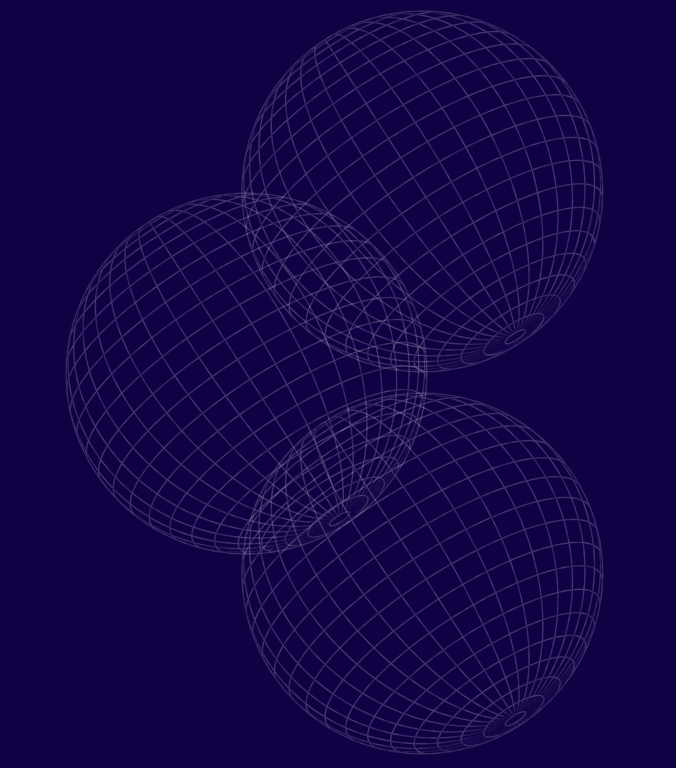
Write a Shadertoy shader that draws this background.

```glsl
const float PI = 3.14159265;

float hash(vec2 p) {
    return fract(sin(dot(p, vec2(127.1, 311.7))) * 43758.5453);
}

float noise(vec2 p) {
    vec2 i = floor(p);
    vec2 f = fract(p);
    f = f * f * (3.0 - 2.0 * f);
    return mix(mix(hash(i), hash(i + vec2(1, 0)), f.x),
               mix(hash(i + vec2(0, 1)), hash(i + vec2(1, 1)), f.x), f.y);
}

// Coverage of a thin soft line at a given distance, in canvas heights
float stroke(float dist) {
    float pixel = 1.0 / iResolution.y;
    return 1.0 - smoothstep(0.0, 0.0004 + 1.05 * pixel, abs(dist));
}

// Lines at whole values of a coordinate, thinned out where they crowd
float gridLines(float coord, float slope) {
    float spacing = 1.0 / max(slope, 0.001);
    float dist = (fract(coord + 0.5) - 0.5) * spacing;
    return stroke(dist) * smoothstep(0.0, 0.008, spacing);
}

// Front half of a tilted wire globe
float wireGlobe(vec2 p, vec2 center, float radius) {
    vec2 q = (p - center) / radius;
    float rim = stroke((length(q) - 1.0) * radius) * 0.9;
    float depth2 = 1.0 - dot(q, q);
    if (depth2 <= 0.0) return rim;
    vec3 n = vec3(q, sqrt(depth2));

    // Globe frame: pole axis and two equator directions
    vec3 pole = normalize(vec3(0.517, -0.807, 0.285));
    vec3 side = normalize(cross(pole, vec3(0.0, 0.0, 1.0)));
    vec3 front = cross(side, pole);
    float h = dot(n, pole);
    float x = dot(n, front);
    float y = dot(n, side);

    // Screen gradients of the frame coordinates
    vec2 lean = q / max(n.z, 0.01);
    vec2 gradH = pole.xy - pole.z * lean;
    vec2 gradX = front.xy - front.z * lean;
    vec2 gradY = side.xy - side.z * lean;
    float ring2 = max(x * x + y * y, 0.0001);

    // 24 parallel bands from pole to pole, 36 meridians around
    float latRate = 24.0 / PI;
    float lonRate = 18.0 / PI;
    float latSlope = length(gradH) / sqrt(ring2) * latRate / radius;
    float lonSlope = length(x * gradY - y * gradX) / ring2 * lonRate / radius;
    float parallels = gridLines(acos(clamp(h, -1.0, 1.0)) * latRate + 0.5, latSlope);
    float meridians = gridLines(atan(y, x) * lonRate, lonSlope);
    return max(rim, max(parallels, meridians));
}

void mainImage(out vec4 fragColor, in vec2 fragCoord) {
    // Canvas heights, centered across the width
    vec2 p = (fragCoord - vec2(0.5 * iResolution.x, 0.0)) / iResolution.y;
    vec3 color = vec3(0.07, 0.0, 0.27);

    // Uneven ink along the lines
    float ink = mix(0.13, 0.24, noise(p * 160.0));

    // Three overlapping transparent globes
    for (int i = 0; i < 3; i++) {
        float k = float(i);
        float isMiddle = 1.0 - abs(k - 1.0);
        vec2 center = vec2(0.1098 - 0.229 * isMiddle, 0.2533 + 0.2487 * k + 0.0116 * isMiddle);
        color = mix(color, vec3(1.0), ink * wireGlobe(p, center, 0.2348));
    }
    fragColor = vec4(color, 1.0);
}
```
